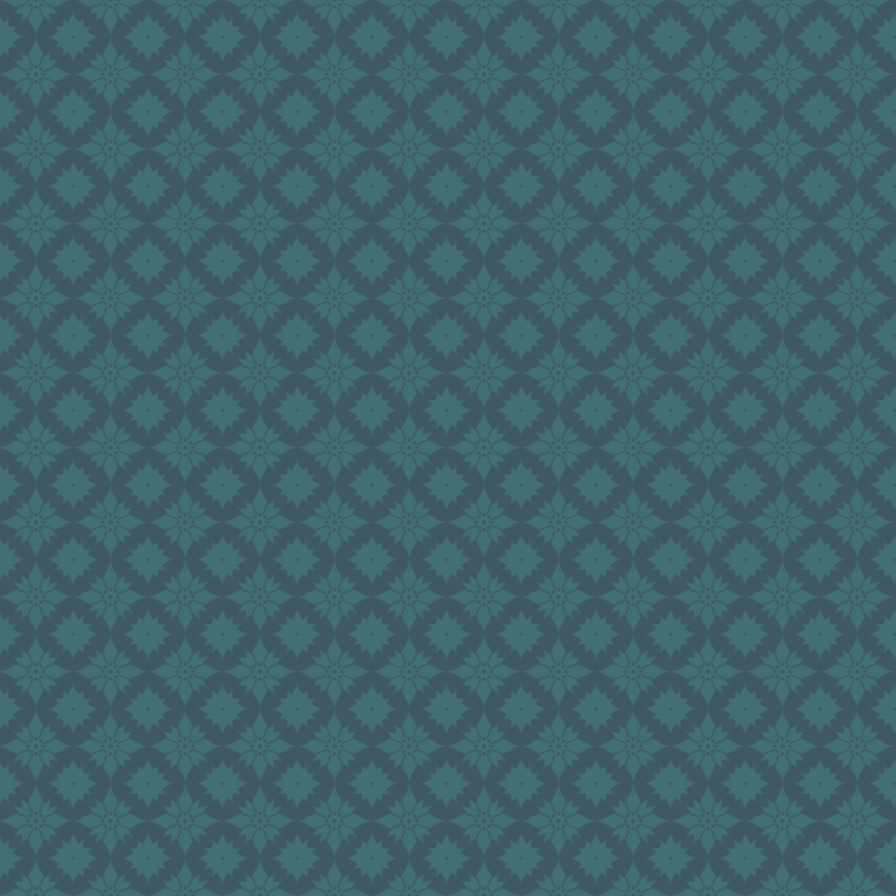
Give the GLSL for this pattern, as a three.js fragment shader.

```glsl
// Tone-on-tone floral lattice: large eight-petal flowers on a square grid,
// small twelve-point rosettes in the gaps, parted by dark diagonal bands.
// Each is folded into one eighth, then built from petals and carved details.

varying vec2 vUv;

const float REPEATS = 12.0;                   // cells across and down
const vec2 FLOWER_CENTER = vec2(0.48, 0.005); // flower position in its cell
const vec3 GROUND = vec3(0.250, 0.350, 0.379);
const vec3 PETAL = vec3(0.259, 0.435, 0.440);
const float WEAVE_SOFTNESS = 0.018;           // least edge blur, in cells

// Sizes below are in cell units; petals are (length, half width).
const vec2 LONG_PETAL = vec2(0.470, 0.105);
const vec2 HEART_LOBE = vec2(0.350, 0.080);
const float HEART_ANGLE = 0.60;
const float FLOWER_BODY = 0.20;
const float SEAM_ANGLE = 0.3927;
const float SEAM_START = 0.12;
const float SEAM_END = 0.28;
const float SEAM_WIDTH = 0.009;
const float DOT_ORBIT = 0.100;
const float DOT_RADIUS = 0.021;
const float EYE_RADIUS = 0.028;

const vec2 ROSETTE_POINT = vec2(0.325, 0.082);
const vec2 ROSETTE_LOBE = vec2(0.275, 0.072);
const float ROSETTE_ANGLE = 0.5236;
const float ROSETTE_BODY = 0.205;
const float ROSETTE_EYE = 0.020;

vec2 direction(float angle) {
  return vec2(cos(angle), sin(angle));
}

// Offset from the nearest grid point, from -0.5 to 0.5
vec2 cell(vec2 p) {
  return fract(p + 0.5) - 0.5;
}

// Mirror all eight sectors into angles from 0 to 45 degrees
vec2 foldEighth(vec2 p) {
  p = abs(p);
  return p.x > p.y ? p : p.yx;
}

// Petal from the origin that swells, then tapers to a fine tip
float petal(vec2 p, float angle, vec2 size) {
  vec2 axis = direction(angle);
  float along = dot(p, axis);
  float across = abs(p.y * axis.x - p.x * axis.y);
  float t = along / size.x;
  float profile = min(2.0 * t, 1.0) * (1.0 - smoothstep(0.45, 1.05, t));
  return max(across - size.y * profile, along - size.x);
}

float segment(vec2 p, vec2 a, vec2 b) {
  vec2 pa = p - a, ba = b - a;
  return length(pa - ba * clamp(dot(pa, ba) / dot(ba, ba), 0.0, 1.0));
}

float largeFlower(vec2 p) {
  vec2 q = foldEighth(p);
  float r = length(p);
  float shape = min(petal(q, 0.0, LONG_PETAL), petal(q, HEART_ANGLE, HEART_LOBE));
  shape = min(shape, r - FLOWER_BODY);

  // Carved seams between petals, dots at their bases and an eye in the middle
  vec2 seam = direction(SEAM_ANGLE);
  float carved = segment(q, seam * SEAM_START, seam * SEAM_END) - SEAM_WIDTH;
  float dots = min(length(q - vec2(DOT_ORBIT, 0.0)),
                   length(q - DOT_ORBIT * vec2(0.7071))) - DOT_RADIUS;
  carved = min(carved, min(dots, r - EYE_RADIUS));
  return max(shape, -carved);
}

float smallRosette(vec2 p) {
  vec2 q = foldEighth(p);
  float r = length(p);
  float shape = min(petal(q, 0.0, ROSETTE_POINT), petal(q, ROSETTE_ANGLE, ROSETTE_LOBE));
  shape = min(shape, r - ROSETTE_BODY);
  return max(shape, ROSETTE_EYE - r);
}

void main() {
  vec2 grid = vUv * REPEATS;
  vec2 p = grid - FLOWER_CENTER;
  float shape = min(largeFlower(cell(p)), smallRosette(cell(p + 0.5)));

  // Edge softness follows the continuous grid, so cell borders stay clean
  vec2 footprint = fwidth(grid);
  float soft = max(WEAVE_SOFTNESS, 0.8 * max(footprint.x, footprint.y));
  float cover = 1.0 - smoothstep(-soft, soft, shape);
  gl_FragColor = vec4(mix(GROUND, PETAL, cover), 1.0);
}
```
